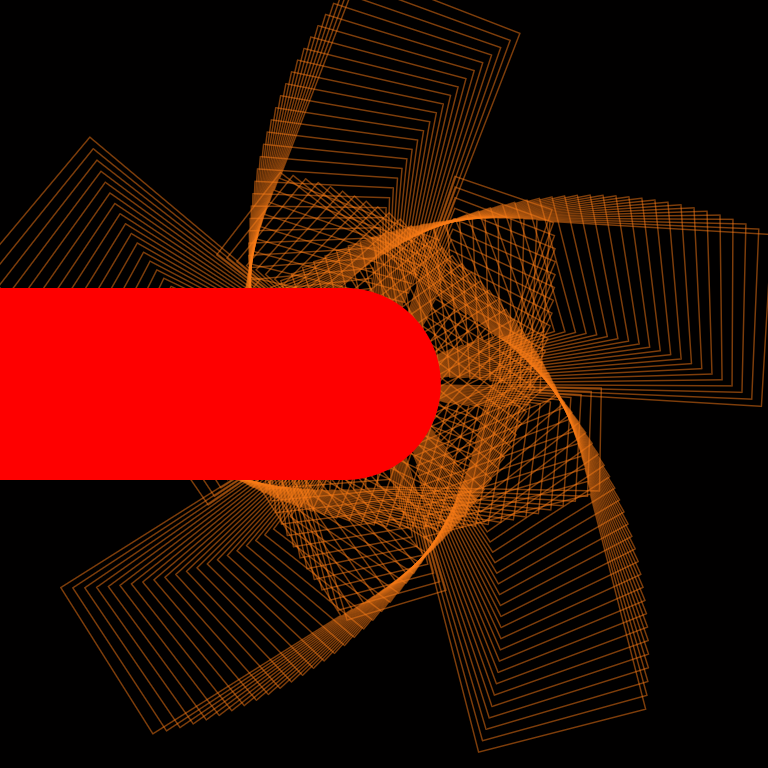
Give the GLSL for this background, as a WebGL 2 fragment shader.

```glsl
#version 300 es
precision highp float;
// A five-armed pinwheel of thin orange rectangle outlines on black, under a red
// round-ended bar. Each outline turns slightly more than a fifth of a circle
// and slides inward, so the nested frames weave spiral envelopes.

uniform vec2 u_resolution;
out vec4 fragColor;

const int FRAME_COUNT = 192;

float boxDistance(vec2 p, vec2 halfSize) {
    vec2 d = abs(p) - halfSize;
    return length(max(d, 0.0)) + min(max(d.x, d.y), 0.0);
}

float capsuleDistance(vec2 p, vec2 a, vec2 b, float radius) {
    vec2 ab = b - a;
    float along = clamp(dot(p - a, ab) / dot(ab, ab), 0.0, 1.0);
    return length(p - a - ab * along) - radius;
}

// Share of a pixel that lies inside a shape with this signed distance
float coverage(float signedDistance, float pixel) {
    return clamp(0.5 - signedDistance / pixel, 0.0, 1.0);
}

float strokeCoverage(float edgeDistance, float halfWidth, float pixel) {
    return coverage(edgeDistance - halfWidth, pixel)
         - coverage(edgeDistance + halfWidth, pixel);
}

// Opacity of all translucent outlines laid over each other
float pinwheel(vec2 p, float pixel) {
    float transmittance = 1.0;
    for (int i = 0; i < FRAME_COUNT; i++) {
        float k = float(i);
        float angle = radians(220.0 - 72.205 * k);
        vec2 axis = vec2(cos(angle), sin(angle));
        vec2 local = vec2(dot(p, axis), dot(p, vec2(-axis.y, axis.x)));

        // The far corner sits on the axis; the frame narrows as it slides in
        float reach = 0.5 - 0.0026 * k;
        vec2 size = vec2(0.289, 0.133 + 0.185 * reach);
        vec2 center = vec2(reach - 0.5 * size.x, -0.5 * size.y);

        float edge = abs(boxDistance(local - center, 0.5 * size));
        transmittance *= 1.0 - 0.5 * strokeCoverage(edge, 0.00095, pixel);
    }
    return 1.0 - transmittance;
}

void main() {
    // Centered canvas units with y pointing down, so angles run clockwise
    float scale = min(u_resolution.x, u_resolution.y);
    vec2 p = (gl_FragCoord.xy - 0.5 * u_resolution) / scale;
    p.y = -p.y;
    float pixel = 1.0 / scale;

    vec3 black = vec3(0.005, 0.0, 0.0);
    vec3 orange = vec3(0.98, 0.48, 0.08);
    vec3 red = vec3(0.995, 0.0, 0.0);

    vec3 color = mix(black, orange, pinwheel(p, pixel));

    // Bar entering from the left edge
    float bar = capsuleDistance(p, vec2(-2.0, 0.0), vec2(-0.051, 0.0), 0.125);
    color = mix(color, red, coverage(bar, pixel));

    fragColor = vec4(color, 1.0);
}
```
